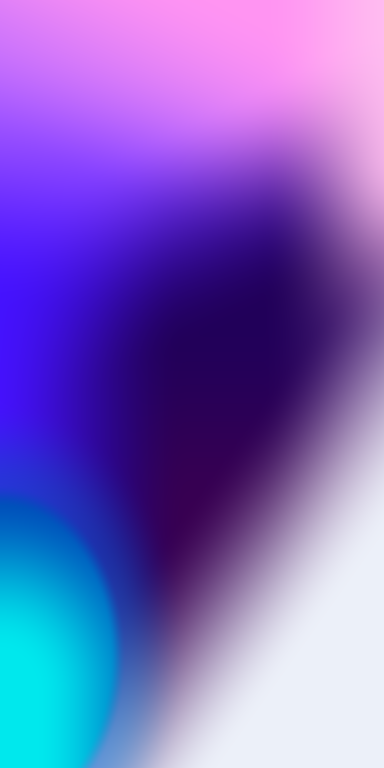
Give the GLSL for this background, as a Shadertoy shader.

```glsl
#define CORE_TILT 0.24
#define PALE_SLOPE 0.7
#define PALE_WIDTH 0.4
#define ORB_CENTER vec2(0.0, 0.145)
#define ORB_RADII vec2(0.308, 0.21)
#define ORB_SOFTNESS 0.07
#define HALO_REACH 1.6
#define HALO_STRENGTH 0.55

const vec3 BLUE = vec3(0.27, 0.07, 1.0);
const vec3 VIOLET = vec3(0.72, 0.40, 1.0);
const vec3 PINK = vec3(1.0, 0.58, 0.95);
const vec3 BLUSH = vec3(1.0, 0.75, 0.94);
const vec3 INDIGO = vec3(0.13, 0.0, 0.35);
const vec3 PLUM = vec3(0.22, 0.0, 0.32);
const vec3 PALE = vec3(0.925, 0.94, 0.975);
const vec3 DEEP_BLUE = vec3(0.0, 0.28, 0.72);
const vec3 CYAN = vec3(0.0, 0.91, 0.93);
const vec3 HALO_HIGH = vec3(0.05, 0.33, 0.72);
const vec3 HALO_LOW = vec3(0.30, 0.75, 0.92);

// Opposite of smoothstep: one below lo, zero above hi
float fall(float lo, float hi, float x) {
    return 1.0 - smoothstep(lo, hi, x);
}

// Blue rising through violet to pink
vec3 sky(vec2 uv) {
    vec3 color = mix(BLUE, VIOLET, smoothstep(0.6, 0.95, uv.y + 0.06 * uv.x));
    return mix(color, PINK, smoothstep(0.82, 1.15, uv.y + 0.25 * uv.x));
}

// Dark body, fading upward and to the left
vec3 addCore(vec3 color, vec2 uv) {
    float top = fall(0.55, 0.85, uv.y - CORE_TILT * (uv.x - 0.5));
    float left = smoothstep(-0.05, 0.48, uv.x);
    float plum = fall(0.32, 0.58, uv.y) * smoothstep(0.25, 0.5, uv.x);
    return mix(color, mix(INDIGO, PLUM, plum), top * left);
}

// Blush along the right side and pale light below the diagonal
vec3 addLight(vec3 color, vec2 uv) {
    float rim = smoothstep(0.68, 1.05, uv.x);
    rim *= mix(0.28, 0.95, smoothstep(0.55, 0.8, uv.y));
    color = mix(color, BLUSH, rim);
    float diagonal = PALE_SLOPE * uv.x - uv.y;
    return mix(color, PALE, smoothstep(0.0, PALE_WIDTH, diagonal));
}

// Cyan orb with a darker shoulder and a surrounding halo
vec3 addOrb(vec3 color, vec2 uv) {
    float edge = length((uv - ORB_CENTER) / ORB_RADII);
    float halo = HALO_STRENGTH * fall(1.0, HALO_REACH, edge);
    color = mix(color, mix(HALO_LOW, HALO_HIGH, smoothstep(0.0, 0.3, uv.y)), halo);

    float shade = length(vec2(uv.x / 0.44, max(uv.y - 0.1, 0.0) / 0.25));
    vec3 orb = mix(DEEP_BLUE, CYAN, fall(0.2, 1.1, shade));
    return mix(color, orb, fall(1.0 - ORB_SOFTNESS, 1.0 + ORB_SOFTNESS, edge));
}

void mainImage(out vec4 fragColor, in vec2 fragCoord) {
    vec2 uv = fragCoord / iResolution.xy;
    vec3 color = sky(uv);
    color = addCore(color, uv);
    color = addLight(color, uv);
    color = addOrb(color, uv);
    fragColor = vec4(color, 1.0);
}
```
